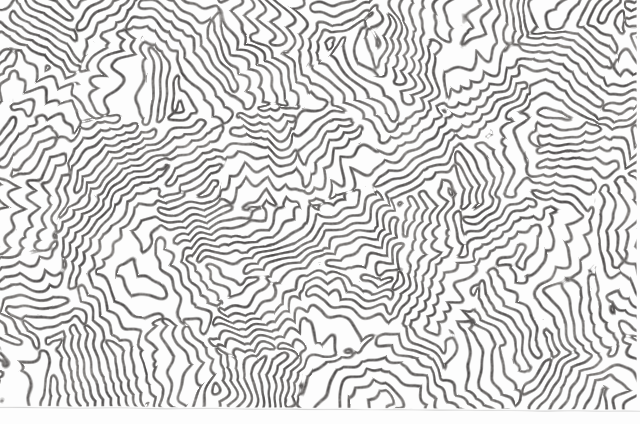
Give the GLSL for this pattern, as a WebGL 1 fragment shader.

```glsl
precision highp float;

uniform vec2 u_resolution;

const float TAU = 6.28319;
const vec3 PAPER = vec3(0.993, 0.993, 0.992);
const vec3 INK_DARK = vec3(0.30, 0.29, 0.29);
const vec3 INK_PALE = vec3(0.57, 0.56, 0.55);

float hash(vec2 p) {
  return fract(sin(dot(p, vec2(127.1, 311.7))) * 43758.5);
}

vec2 hash2(vec2 p) {
  return vec2(hash(p), hash(p + vec2(37.3, 17.9)));
}

float cornerSlope(vec2 cell, vec2 offset) {
  float angle = TAU * hash(cell);
  return dot(vec2(cos(angle), sin(angle)), offset);
}

float gradientNoise(vec2 p) {
  vec2 i = floor(p);
  vec2 f = p - i;
  vec2 u = f * f * f * (f * (f * 6.0 - 15.0) + 10.0);
  vec2 e = vec2(1.0, 0.0);
  float low = mix(cornerSlope(i, f), cornerSlope(i + e, f - e), u.x);
  float high = mix(cornerSlope(i + e.yx, f - e.yx), cornerSlope(i + 1.0, f - 1.0), u.x);
  return mix(low, high, u.y);
}

// Parallel stripes, bent into arcs and sharp kinks shared by neighbours
float kinkedStripes(vec2 p, vec2 id, float spacing) {
  float angle = TAU * hash(id + 5.3);
  vec2 dir = vec2(cos(angle), sin(angle));
  float across = dot(p, dir);
  float along = dot(p, vec2(-dir.y, dir.x));
  vec2 seed = 40.0 * hash2(id + 9.1);
  float kinkSize = mix(0.025, 0.075, hash(id + 2.7));
  float arc = 0.09 * gradientNoise(vec2(along * 6.5, across * 4.5) + seed);
  float kink = kinkSize * abs(gradientNoise(vec2(along * 18.0, across * 6.0) + seed.yx));
  float localSpacing = spacing * mix(0.85, 1.15, hash(id + 3.9));
  return cos(0.5 * TAU * (across + arc + kink) / localSpacing + TAU * hash(id + 7.7));
}

// Patches of stripes; the bias closes stripe ends into fingers at the seams
float patchField(vec2 p, float patchSize, float spacing, float seamBias) {
  vec2 bend = vec2(gradientNoise(p * 8.0), gradientNoise(p * 8.0 + 31.4));
  vec2 g = p / patchSize + 0.28 * bend;
  vec2 base = floor(g);
  float sum = 0.0;
  float weights = 0.0;
  float squares = 0.0;
  for (int y = -1; y <= 1; y++) {
    for (int x = -1; x <= 1; x++) {
      vec2 id = base + vec2(float(x), float(y));
      vec2 centre = id + 0.15 + 0.7 * hash2(id);
      vec2 away = g - centre;
      float w = exp(-20.0 * dot(away, away));
      sum += w * kinkedStripes(p - centre * patchSize, id, spacing);
      weights += w;
      squares += w * w;
    }
  }
  float seam = 1.0 - squares / (weights * weights);
  return sum / weights + seamBias * seam;
}

// Approximate distance to the outline of the stripes
float outlineDistance(vec2 p) {
  const float size = 0.18;
  const float spacing = 0.0265;
  const float bias = 0.9;
  const float stepSize = 0.0008;
  float f = patchField(p, size, spacing, bias);
  float fx = patchField(p + vec2(stepSize, 0.0), size, spacing, bias);
  float fy = patchField(p + vec2(0.0, stepSize), size, spacing, bias);
  float slope = length(vec2(fx - f, fy - f)) / stepSize;
  return abs(f) / max(slope, 32.0);
}

float softLine(float dist, float halfWidth, float softness) {
  return 1.0 - smoothstep(halfWidth - softness, halfWidth + softness, dist);
}

void main() {
  vec2 p = gl_FragCoord.xy / u_resolution.y;
  float aspect = u_resolution.x / u_resolution.y;
  float pixel = 1.0 / u_resolution.y;
  float softness = max(0.0031, 0.7 * pixel);

  // Pen strokes with uneven width, pressure and grain
  float pressure = gradientNoise(p * 13.0 + 4.0) + 0.7 * gradientNoise(p * 60.0);
  float grain = gradientNoise(p * 170.0 + 8.0);
  float halfWidth = 0.0034 + 0.0010 * gradientNoise(p * 24.0 + 11.0);
  float stroke = softLine(outlineDistance(p), halfWidth, softness);
  float tone = clamp(0.42 + 0.6 * pressure + 0.35 * grain, 0.0, 1.0);
  vec3 ink = mix(INK_DARK, INK_PALE, tone);

  // Drawn area stops at the sheet's lower and right borders
  float border = 0.039 - 0.006 * p.x + 0.002 * gradientNoise(vec2(p.x * 9.0, 2.0));
  float inside = smoothstep(0.0, 0.004, p.y - border - 0.002);
  inside *= smoothstep(0.0, 0.004, aspect - 0.006 - p.x);
  vec3 color = mix(PAPER, ink, stroke * inside);

  // Faint shadow along the lower border
  float shadow = softLine(abs(p.y - border), 0.001, 0.0021);
  shadow *= 0.16 + 0.15 * gradientNoise(vec2(p.x * 12.0, 7.0));
  gl_FragColor = vec4(color * (1.0 - shadow), 1.0);
}
```
